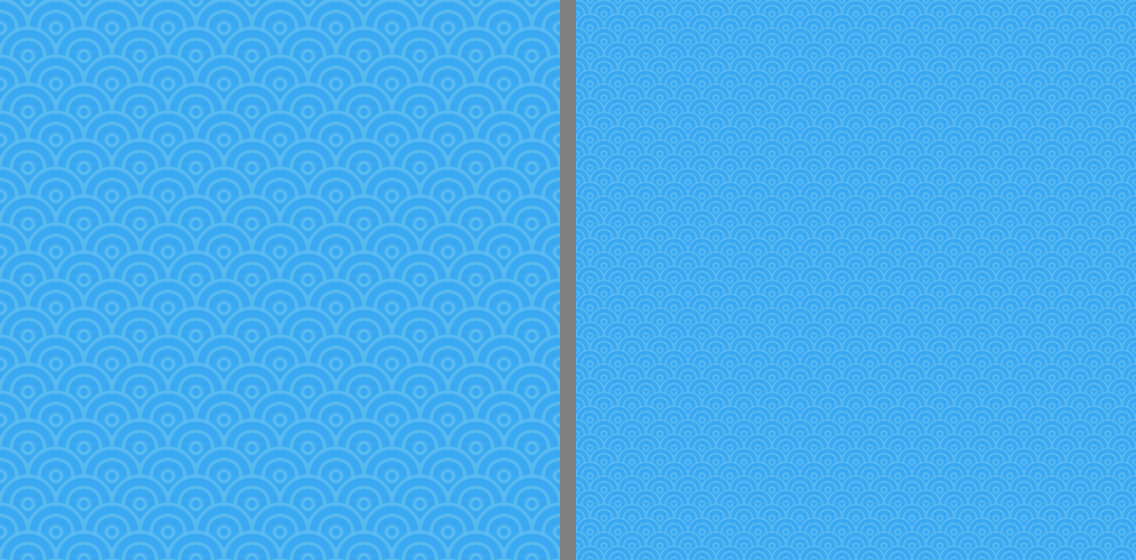
Left: one tile. Right: repeated 2 by 2.
Give the GLSL for this pattern, as a WebGL 2 fragment shader.

```glsl
#version 300 es
precision highp float;
// Overlapping fish-scale waves: each scale is a disc with three concentric rings.
// Staggered rows are painted from top to bottom, so lower scales cover upper ones.
// A whole number of cells across and down makes the canvas tile.

uniform vec2 u_resolution;
out vec4 fragColor;

const float CELLS = 10.0;          // scales across; also pairs of rows down
const float ROW_STEP = 0.5;        // row spacing, in cells
const float RING_STEP = 0.2;       // distance between ring centre lines
const float FIRST_RING = 0.1;      // radius of the innermost ring
const float RING_HALF = 0.03;      // half the line width
const float DISC_RADIUS = 0.53;    // outer edge of the outermost ring
const float EDGE_SOFTNESS = 0.6;   // half width of an edge, in pixels
const vec3 FILL_COLOR = vec3(0.23, 0.66, 0.95);
const vec3 LINE_COLOR = vec3(0.35, 0.73, 0.94);

// Coverage of a shape from its signed distance (negative inside).
float coverage(float signedDist, float soft) {
    return 1.0 - smoothstep(-soft, soft, signedDist);
}

// Signed distance to the nearest concentric ring.
float ringDistance(float radius) {
    float index = max(round((radius - FIRST_RING) / RING_STEP), 0.0);
    return abs(radius - FIRST_RING - index * RING_STEP) - RING_HALF;
}

// Offset from the nearest scale centre in a row; even rows are shifted half a cell.
vec2 offsetInRow(vec2 p, float row) {
    float shift = 0.5 * (1.0 - mod(row, 2.0));
    float dx = fract(p.x - shift + 0.5) - 0.5;
    return vec2(dx, p.y - row * ROW_STEP);
}

void main() {
    vec2 p = CELLS * gl_FragCoord.xy / u_resolution;
    float soft = EDGE_SOFTNESS * CELLS / min(u_resolution.x, u_resolution.y);
    float baseRow = floor(p.y / ROW_STEP);

    // Paint every row that can reach this point, back to front.
    vec3 color = FILL_COLOR;
    for (int i = 2; i >= -1; i--) {
        float radius = length(offsetInRow(p, baseRow + float(i)));
        float line = coverage(ringDistance(radius), soft);
        // The disc rim carries the line colour out to its soft edge.
        line = max(line, step(DISC_RADIUS - RING_HALF, radius));
        vec3 scaleColor = mix(FILL_COLOR, LINE_COLOR, line);
        color = mix(color, scaleColor, coverage(radius - DISC_RADIUS, soft));
    }
    fragColor = vec4(color, 1.0);
}
```
